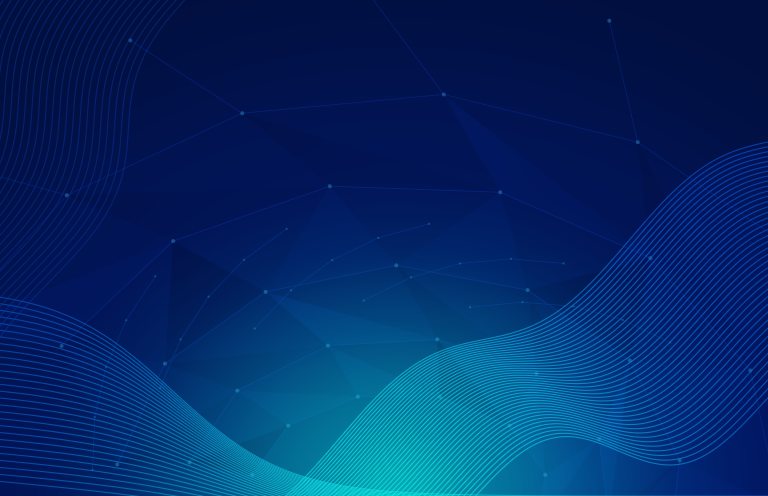
This background is drawn by a Shadertoy shader. Its source:

```glsl
// Deep blue backdrop with a teal glow, faceted node rings and flowing line waves.

const float TAU = 6.2831853;
const vec2 GLOW_CENTER = vec2(0.804, 0.008);
const int RINGS = 6;
const int RING_NODES = 8;

float segmentDistance(vec2 p, vec2 a, vec2 b) {
    vec2 ab = b - a;
    return length(p - a - ab * clamp(dot(p - a, ab) / dot(ab, ab), 0.0, 1.0));
}

// Coverage of a stroke or disc with the given half width.
float stroke(float dist, float halfWidth, float pixel) {
    return clamp(0.5 + (halfWidth - dist) / pixel, 0.0, 1.0)
         * min(1.0, 0.35 + 2.0 * halfWidth / pixel);
}

float edgeSide(vec2 p, vec2 a, vec2 b) {
    vec2 e = normalize(b - a), q = p - a;
    return e.x * q.y - e.y * q.x;
}

float triangleMask(vec2 p, vec2 a, vec2 b, vec2 c, float pixel) {
    float turn = sign(edgeSide(c, a, b));
    float inside = min(turn * edgeSide(p, a, b),
                   min(turn * edgeSide(p, b, c), turn * edgeSide(p, c, a)));
    return smoothstep(-pixel, pixel, inside);
}

// Glow falloff from teal to navy.
vec3 glowColor(float d) {
    vec3 c = mix(vec3(0.02, 0.66, 0.70), vec3(0.01, 0.47, 0.60), smoothstep(0.0, 0.17, d));
    c = mix(c, vec3(0.01, 0.31, 0.52), smoothstep(0.12, 0.34, d));
    c = mix(c, vec3(0.005, 0.15, 0.41), smoothstep(0.26, 0.50, d));
    c = mix(c, vec3(0.005, 0.08, 0.34), smoothstep(0.40, 0.65, d));
    return mix(c, vec3(0.005, 0.06, 0.25), smoothstep(0.60, 1.05, d));
}

// Node on one of the nested ellipses, outermost first.
vec2 ringNode(int ring, int node) {
    const vec2 radii[6] = vec2[6](vec2(1.253, 1.01), vec2(1.0, 0.805), vec2(0.77, 0.627),
                                  vec2(0.572, 0.457), vec2(0.43, 0.313), vec2(0.30, 0.20));
    const vec2 startStep[6] = vec2[6](vec2(161.0, 22.7), vec2(155.6, 23.6), vec2(152.0, 25.8),
                                     vec2(173.0, 27.5), vec2(169.0, 29.8), vec2(170.0, 32.0));
    float a = radians(startStep[ring].x - startStep[ring].y * float(node));
    return GLOW_CENTER + radii[ring] * vec2(cos(a), sin(a));
}

// Point on a short bowed arc; arcs turn as they go around the glow.
vec2 arcPoint(int arc, float u) {
    float place = radians(148.0 - 24.0 * float(arc));
    float tilt = radians(72.0 - 20.5 * float(arc));
    vec2 along = vec2(cos(tilt), sin(tilt));
    vec2 middle = GLOW_CENTER + vec2(0.59, 0.475) * vec2(cos(place), sin(place));
    middle.x -= 0.09 * exp2(-0.75 * float(arc));
    return middle + along * u * 0.205 - vec2(-along.y, along.x) * 0.038 * u * u;
}

// Wave families: 0 right, 1 lower left, 2 upper left (axes swapped).
float waveHeight(int kind, float x, float t) {
    if (kind == 0)
        return mix(0.062 + 0.685 * (x - 0.606), 0.33 * (x - 0.97), t)
             + (0.045 + 0.025 * t) * cos(TAU * (x - 0.83 - 0.27 * t) / 0.585);
    if (kind == 1)
        return mix(0.42, 0.03, t) / (1.0 + exp((x - 0.35 - 0.10 * t) / 0.115)) - 0.09 * t * x;
    return 0.52 * (x - 0.3) + 0.03 - 0.36 * t
         + 0.045 * sin(TAU * (x - 0.43 - 0.08 * t) / 0.62);
}

float waveLines(vec2 p, int kind, int count, float pixel) {
    float cover = 0.0;
    for (int i = 0; i < count; i++) {
        float t = float(i) / float(count - 1);
        float y = waveHeight(kind, p.x, t);
        float slope = (waveHeight(kind, p.x + 0.002, t) - y) / 0.002;
        cover = max(cover, stroke(abs(p.y - y) / sqrt(1.0 + slope * slope), 0.0011, pixel));
    }
    return cover;
}

void mainImage(out vec4 fragColor, in vec2 fragCoord) {
    vec2 p = fragCoord / iResolution.y;
    float pixel = 1.0 / iResolution.y;
    float glowDist = length((p - GLOW_CENTER) * vec2(0.82, 0.96));
    float nearGlow = exp(-glowDist * glowDist * 7.0);
    vec3 color = glowColor(glowDist);

    // Bluer body below the right wave
    float body = smoothstep(0.0, 0.01, waveHeight(0, p.x, 0.0) - p.y) * smoothstep(0.8, 1.2, p.x);
    color += vec3(0.0, 0.01, 0.05) * body;

    // Facets, links and nodes of the rings
    float links = 0.0, nodes = 0.0, facets = 0.0;
    for (int r = 0; r < RINGS; r++) {
        for (int i = 0; i < RING_NODES; i++) {
            vec2 a = ringNode(r, i), next = ringNode(r, i + 1);
            vec2 inner = ringNode(min(r + 1, RINGS - 1), i);
            vec2 linkEnd = r == 0 ? inner : next;
            links = max(links, stroke(segmentDistance(p, a, linkEnd), 0.0007, pixel));
            nodes = max(nodes, stroke(length(p - a), 0.0040, pixel));
            if (r > 0 && r < RINGS - 1) {
                vec2 innerNext = ringNode(r + 1, i + 1);
                float fade = 1.0 - smoothstep(0.0, 0.35, length(p - a));
                float shade = cos(TAU / 3.0 * (float(i) + 0.5 * float(r) - 3.5));
                facets += triangleMask(p, a, inner, innerNext, pixel) * shade * (0.25 + 0.30 * fade);
            }
        }
    }

    // Small bowed arcs with dots
    for (int arc = 0; arc < 5; arc++) {
        for (int i = 0; i < 5; i++) {
            float u = float(i) * 0.5 - 1.0;
            vec2 a = arcPoint(arc, u), b = arcPoint(arc, min(u + 0.5, 1.001));
            links = max(links, stroke(segmentDistance(p, a, b), 0.0007, pixel));
            nodes = max(nodes, 0.8 * stroke(length(p - a), 0.0022, pixel));
        }
    }
    color += facets * mix(vec3(0.0, 0.025, 0.09), vec3(0.0, 0.09, 0.08), nearGlow);
    color = mix(color, mix(vec3(0.02, 0.17, 0.62), vec3(0.03, 0.55, 0.78), nearGlow), 0.55 * links);
    color = mix(color, mix(vec3(0.12, 0.40, 0.64), vec3(0.08, 0.68, 0.80), nearGlow), 0.65 * nodes);

    // Flowing waves, cyan near the glow and blue far away
    vec3 waveColor = mix(vec3(0.03, 0.30, 0.80), vec3(0.06, 0.92, 0.90), exp(-glowDist * glowDist * 4.5));
    color = mix(color, waveColor, 0.72 * waveLines(p, 0, 40, pixel));
    color = mix(color, waveColor, 0.62 * waveLines(p, 1, 28, pixel));
    color = mix(color, vec3(0.03, 0.22, 0.66), 0.45 * waveLines(p.yx, 2, 24, pixel));

    fragColor = vec4(clamp(color, 0.0, 1.0), 1.0);
}
```
